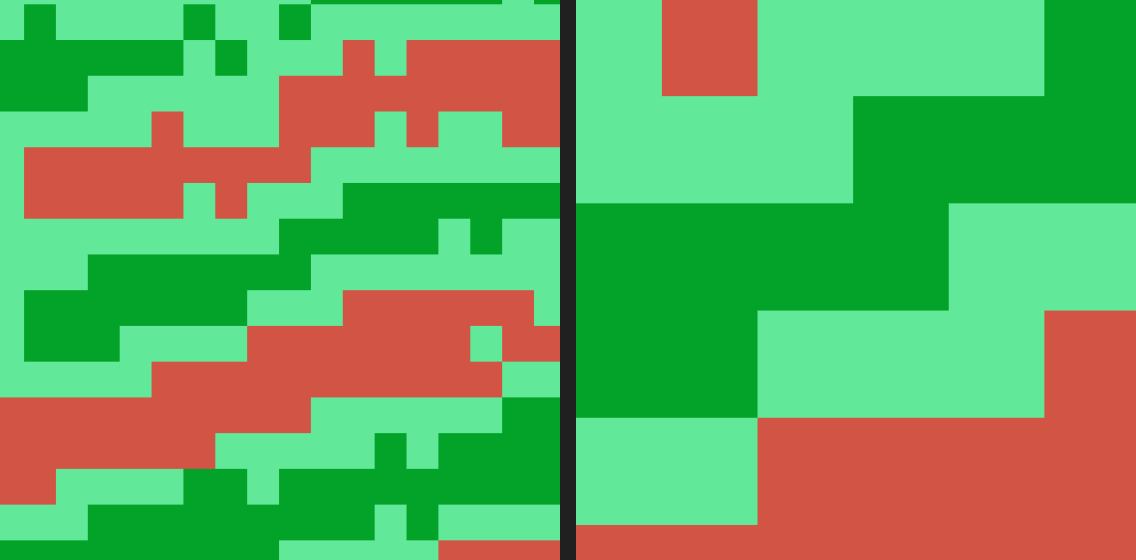
Left, the full canvas; right, a detail of the centre.
A Shadertoy shader for this pattern:

```glsl
float hash(vec2 p) {
    vec3 q = fract(p.xyx * 0.1031);
    q += dot(q, q.yzx + 33.33);
    return fract((q.x + q.y) * q.z);
}

float valueNoise(vec2 p) {
    vec2 i = floor(p), f = fract(p);
    f = f * f * (3.0 - 2.0 * f);
    return mix(mix(hash(i), hash(i + vec2(1, 0)), f.x),
               mix(hash(i + vec2(0, 1)), hash(i + vec2(1, 1)), f.x), f.y);
}

// Height of the banded terrain at a cell, from -1 (green) to 1 (red)
float terrain(vec2 cell, vec2 grid) {
    vec2 pos = (cell + 0.5) / grid;
    float bend = 0.1 * (valueNoise(pos * vec2(3.0, 2.0) + 17.0) - 0.5);
    float band = cos(6.28319 * (pos.y - 0.21 - 0.24 * pos.x + bend) / 0.46);
    float swell = valueNoise(pos * vec2(4.0, 5.0) + 41.0) - 0.5;
    float jitter = 0.64 * (hash(cell + 73.0) - 0.5);
    return band + 0.9 * swell + jitter;
}

vec3 cellColor(vec2 cell, vec2 grid) {
    vec3 mint = vec3(0.38, 0.91, 0.60);
    vec3 brick = vec3(0.82, 0.33, 0.27);
    vec3 green = vec3(0.01, 0.64, 0.16);
    float height = terrain(cell, grid);
    return height > 0.56 ? brick : height < -0.56 ? green : mint;
}

void mainImage(out vec4 fragColor, in vec2 fragCoord) {
    vec2 grid = vec2(17.57, 15.67);
    vec2 p = fragCoord / iResolution.xy * grid + vec2(0.245, 0.45);

    // Blend the four nearest cells across a pixel-wide border
    vec2 q = p - 0.5;
    vec2 cell = floor(q);
    vec2 pixel = grid / iResolution.xy;
    vec2 blend = clamp((fract(q) - 0.5) / pixel + 0.5, 0.0, 1.0);
    vec3 lower = mix(cellColor(cell, grid), cellColor(cell + vec2(1, 0), grid), blend.x);
    vec3 upper = mix(cellColor(cell + vec2(0, 1), grid), cellColor(cell + vec2(1, 1), grid), blend.x);

    fragColor = vec4(mix(lower, upper, blend.y), 1.0);
}
```
